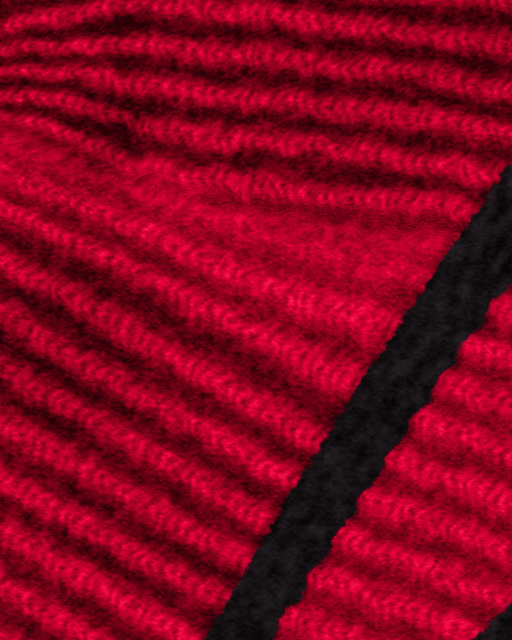
A Shadertoy shader for this texture:

```glsl
float hash(vec2 p) {
    return fract(sin(dot(p, vec2(127.1, 311.7))) * 43758.5453);
}

float noise(vec2 p) {
    vec2 i = floor(p), f = fract(p);
    f = f * f * (3.0 - 2.0 * f);
    return mix(mix(hash(i), hash(i + vec2(1, 0)), f.x),
               mix(hash(i + vec2(0, 1)), hash(i + vec2(1, 1)), f.x), f.y);
}

// Signed fuzz: short fibres lying along a direction, plus woolly clumps
float fuzz(vec2 p, vec2 dir) {
    vec2 q = vec2(dot(p, dir), dot(p, vec2(-dir.y, dir.x)));
    float fibres = noise(q * vec2(120, 270)) + noise(vec2(q.x + q.y, q.y - q.x) * vec2(220, 100));
    return 0.55 * fibres + 0.6 * noise(p * 70.0) + 0.4 * noise(p * 400.0) - 1.05;
}

// Signed brightness of a knitted rib; whole phases are the crests
float rib(float phase, float along, float depth) {
    float s = abs(fract(phase + 0.5) - 0.5);
    float crest = 0.5 + 0.5 * cos(6.2832 * phase);
    float chevron = sin(6.2832 * (along / 0.0195 - 1.8 * s));
    float seam = exp(-s * s * 150.0) * (0.5 - 0.5 * chevron);
    return depth * (crest - 0.5) + chevron * (0.015 + 0.055 * crest) - 0.1 * seam;
}

// Wool colour for a given amount of red light
vec3 redWool(float light) {
    float r = clamp(light, 0.17, 0.9);
    float glint = max(light - 0.88, 0.0);
    return vec3(r, 0.004, r * (0.13 + 0.135 * r)) + glint * vec3(0.3, 0.5, 0.55);
}

void mainImage(out vec4 fragColor, in vec2 fragCoord) {
    vec2 p = fragCoord / iResolution.y;
    p.y = 1.0 - p.y;
    float px = 1.0 / iResolution.y;
    vec2 wobble = vec2(noise(p * 42.0), noise(p * 42.0 + 50.0)) - 0.5;
    vec2 q = p + 0.013 * wobble + 0.014 * (noise(p * 9.0) - 0.5);

    // Upper folds, gathered toward the left
    float gather = max(0.22 - q.x, 0.0);
    float u = q.y - 0.12 * q.x + gather * mix(-0.3, 0.55, smoothstep(0.0, 0.28, q.y));
    float hem = q.y - 0.2 - 0.21 * (1.0 - exp(-2.5 * q.x));
    float upper = 1.0 - smoothstep(-0.05, 0.02, hem);
    float shade = 0.69 + upper * (rib((u - 0.242) / 0.067, q.x + 0.12 * q.y, 0.46) - 0.14);
    shade -= 0.1 * upper * smoothstep(0.3, 0.8, p.x) * (1.0 - smoothstep(0.0, 0.3, p.y));

    // Lower ribs fanning out below the smooth stretch
    float level = q.y - 0.48 * (q.x - 0.4);
    level = q.y - mix(0.3, 0.57, smoothstep(0.33, 0.6, level)) * (q.x - 0.4);
    float lower = smoothstep(0.0, 0.1, q.y - 0.2 - 0.28 * q.x);
    float lowerPhase = (level - 0.632) / 0.085 + 0.3 * (1.0 - smoothstep(0.52, 0.63, level));
    float lowerDepth = mix(0.28, 0.46, smoothstep(0.42, 0.56, level));
    shade += lower * (rib(lowerPhase, 0.87 * q.x + 0.49 * q.y, lowerDepth)
                      - 0.11 * smoothstep(0.42, 0.58, level));

    // Pinched hollows and broad shadow
    vec2 pinch = (p - vec2(0.2, 0.19)) * vec2(1.0, 1.6);
    vec2 notch = (p - vec2(0.2, 0.035)) * vec2(1.0, 1.7);
    vec2 side = (p - vec2(0.03, 0.54)) * vec2(0.7, 1.0);
    shade -= 0.2 * exp(-dot(pinch, pinch) * 350.0) + 0.17 * exp(-dot(notch, notch) * 500.0);
    shade -= 0.1 * exp(-dot(side, side) * 60.0);
    shade += 0.1 * (noise(p * 7.0 + 3.0) - 0.5);

    // Panel beyond the dark stripe
    float rightPhase = (q.y - 0.38 * q.x - 0.256) / 0.076;
    float panel = 0.67 + rib(rightPhase, 0.93 * q.x + 0.36 * q.y, 0.34);
    float ragged = 0.007 * (noise(p * 95.0) - 0.5) + 0.004 * (noise(p * 260.0) - 0.5);
    float v = 1.0 - p.y;
    float bow = 0.013 * sin(4.4 * v);
    float leftEdge = 0.84 * (p.x - 0.319 - 0.64 * v + bow) + ragged;
    float rightEdge = 0.82 * (p.x - 0.423 - 0.684 * v + bow) + ragged + 0.005 * cos(6.2832 * rightPhase);
    float onPanel = smoothstep(-0.002 - px, 0.002 + px, rightEdge);
    shade -= 0.12 * smoothstep(-0.025, 0.0, leftEdge);
    panel -= 0.15 * (1.0 - smoothstep(0.0, 0.012, rightEdge));
    shade = mix(shade, panel, onPanel);

    vec2 grain = normalize(vec2(1.0, mix(mix(0.55, 0.12, upper), 0.38, onPanel)));
    float wool = fuzz(p, grain);
    vec3 color = redWool(shade + 0.31 * wool);

    // Dark stripe and the dark corner
    float stripe = smoothstep(-0.002 - px, 0.002 + px, leftEdge) * (1.0 - onPanel);
    float corner = 0.7 * (p.x - 0.775) + 0.7 * (p.y - 0.965) + ragged;
    stripe = max(stripe, smoothstep(-0.002 - px, 0.002 + px, corner));
    float knots = noise(vec2(p.x + 0.66 * p.y, p.y - 0.66 * p.x) * vec2(60, 36));
    float blackTone = 0.6 * knots + 0.6 * wool + 0.15;
    vec3 black = mix(vec3(0.03, 0.02, 0.025), vec3(0.15, 0.125, 0.14), clamp(blackTone, 0.0, 1.0));
    color = mix(color, black, stripe);

    fragColor = vec4(color, 1.0);
}
```
